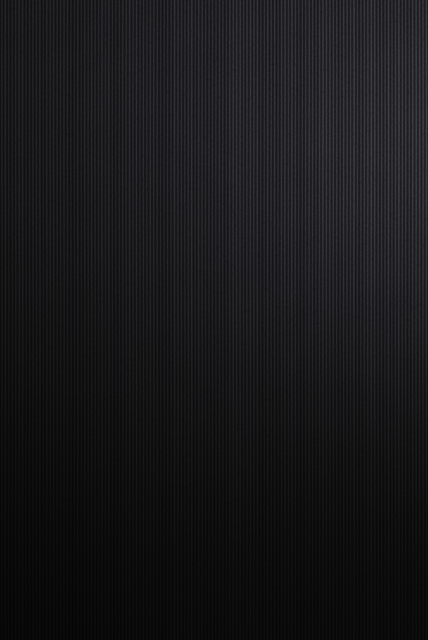
Write a WebGL 2 fragment shader that draws this texture.

```glsl
#version 300 es
precision highp float;
// Black ribbed card: fine vertical ridges under a soft light from the upper right.
// Each ridge is a rounded wave, filtered by the pixel width, with a slight
// change of tone per ridge and a cellular paper grain on top.
uniform vec2 u_resolution;
out vec4 outColor;

float hash(vec2 p) {
  vec3 q = fract(p.xyx * vec3(0.1031, 0.1030, 0.0973));
  q += dot(q, q.yzx + 33.33);
  return fract((q.x + q.y) * q.z);
}

// Distance to the nearest scattered point, one point per cell.
float cellular(vec2 p) {
  vec2 cell = floor(p);
  float nearest = 2.0;
  for (int j = -1; j <= 1; j++) {
    for (int i = -1; i <= 1; i++) {
      vec2 c = cell + vec2(i, j);
      vec2 point = c + vec2(hash(c), hash(c + 57.0));
      nearest = min(nearest, distance(p, point));
    }
  }
  return nearest;
}

// Cosine averaged over one pixel, so it fades out instead of aliasing.
float softCos(float phase, float pixelPhase) {
  float h = 0.5 * pixelPhase;
  return h < 3.1416 ? cos(phase) * sin(h) / max(h, 1e-4) : 0.0;
}

// Ridge height from -1 (groove) to 1 (crest), lit a little from the right.
float ridge(float x, float pixelWidth) {
  float phase = 6.28319 * x;
  float pixelPhase = 6.28319 * pixelWidth;
  return softCos(phase - 3.5, pixelPhase)
       + 0.25 * softCos(2.0 * phase - 0.8, 2.0 * pixelPhase);
}

// Broad sheen: dark at the foot and left, brightest high on the right.
float sheen(vec2 uv) {
  float rise = smoothstep(-0.05, 0.9, uv.y);
  float side = mix(0.74, 1.0, smoothstep(0.0, 0.5, uv.x));
  float offset = uv.y - 0.74;
  float glow = exp(-10.0 * offset * offset) * smoothstep(0.35, 1.0, uv.x);
  return (0.040 + 0.092 * rise) * side + 0.046 * glow;
}

void main() {
  vec2 uv = gl_FragCoord.xy / u_resolution;
  vec2 p = gl_FragCoord.xy / u_resolution.y;

  // Ridges across the width
  float ribs = 124.0;
  float x = uv.x * ribs + 0.03 * sin(9.0 * uv.y + 4.0 * uv.x);
  float profile = ridge(x, ribs / u_resolution.x);
  float ribTone = 1.0 + 0.16 * (hash(vec2(floor(x), 7.0)) - 0.5);

  // Paper grain, stretched along the ridges
  float grain = cellular(p * vec2(340.0, 210.0)) - 0.45;
  float mottle = sin(31.0 * p.x + 3.0 * sin(17.0 * p.y)) * sin(23.0 * p.y + 2.0 * sin(19.0 * p.x));

  float light = sheen(uv) * ribTone * (1.0 + 0.41 * profile);
  light *= 1.0 - 0.20 * grain + 0.02 * mottle;

  // Neutral black that turns faintly violet where the light is stronger
  vec3 tint = mix(vec3(1.0, 0.99, 1.03), vec3(0.99, 0.97, 1.09), smoothstep(0.05, 0.16, light));
  outColor = vec4(light * tint, 1.0);
}
```
